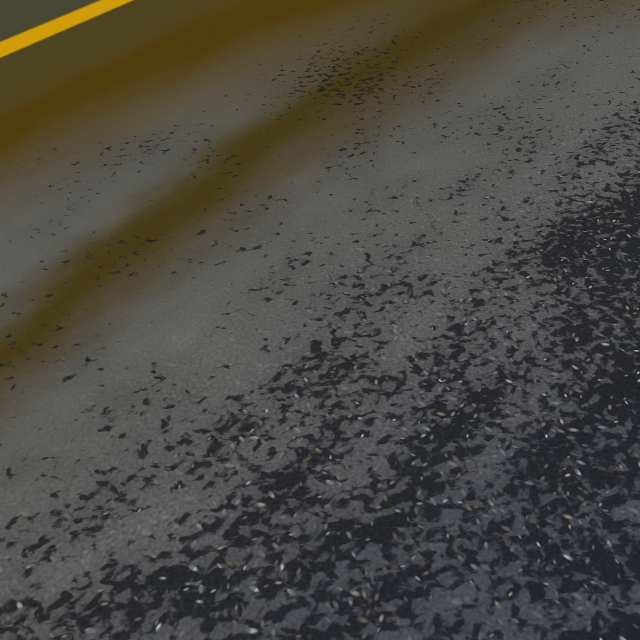
Write a three.js fragment shader that draws this texture.

```glsl
// Worn asphalt road in perspective, with a yellow edge line, amber stains and scattered stone chips.
varying vec2 vUv;

const vec3 TARMAC = vec3(0.355, 0.355, 0.345);
const vec3 TARMAC_FAR_DOWN = vec3(0.265, 0.270, 0.300);
const vec3 PIT = vec3(0.125, 0.125, 0.130);
const vec3 BROWN = vec3(0.335, 0.290, 0.200);
const vec3 AMBER = vec3(0.310, 0.230, 0.030);
const vec3 OLIVE = vec3(0.300, 0.265, 0.130);
const vec3 VERGE = vec3(0.275, 0.275, 0.195);
const vec3 STAIN = vec3(0.265, 0.215, 0.070);
const vec3 LINE_YELLOW = vec3(0.820, 0.610, 0.040);
const vec3 CHIP_CREAM = vec3(0.700, 0.690, 0.540);
const vec3 CHIP_BLUE = vec3(0.560, 0.610, 0.660);
const float HORIZON = 1.6;
const float GRIT_SCALE = 80.0;
const float CHIP_SCALE = 76.0;
const float CHIP_CHANCE = 0.52;
const float STREAK_ANGLE = 0.5;

vec2 hash2(vec2 p) {
  vec3 q = fract(vec3(p.xyx) * vec3(0.1031, 0.1030, 0.0973));
  q += dot(q, q.yzx + 33.33);
  return fract((q.xx + q.yz) * q.zy);
}

float gradientNoise(vec2 p) {
  vec2 i = floor(p), f = fract(p);
  vec2 w = f * f * f * (f * (f * 6.0 - 15.0) + 10.0);
  vec2 e = vec2(0.0, 1.0);
  float a = dot(hash2(i) * 2.0 - 1.0, f);
  float b = dot(hash2(i + e.yx) * 2.0 - 1.0, f - e.yx);
  float c = dot(hash2(i + e.xy) * 2.0 - 1.0, f - e.xy);
  float d = dot(hash2(i + e.yy) * 2.0 - 1.0, f - e.yy);
  return mix(mix(a, b, w.x), mix(c, d, w.x), w.y);
}

float fbm(vec2 p) {
  float sum = 0.0, gain = 1.0;
  for (int i = 0; i < 3; i++) {
    sum += gain * gradientNoise(p);
    p = p * 2.03 + 17.3;
    gain *= 0.5;
  }
  return sum;
}

mat2 rotation(float a) {
  return mat2(cos(a), -sin(a), sin(a), cos(a));
}

float bell(float x, float width) {
  return exp(-x * x / (width * width));
}

// Small tilted stones: x is coverage, y picks the tint.
vec2 stoneChips(vec2 p) {
  vec2 cell = floor(p), result = vec2(0.0);
  for (int j = -1; j <= 1; j++) {
    for (int i = -1; i <= 1; i++) {
      vec2 id = cell + vec2(float(i), float(j));
      vec2 place = hash2(id), kind = hash2(id + 91.7);
      vec2 d = rotation(kind.y * 6.283) * (p - id - place);
      float size = mix(0.13, 0.36, kind.y * kind.y);
      float cover = 1.0 - smoothstep(size * 0.35, size + 0.12, length(d * vec2(0.75, 1.5)));
      cover *= step(kind.x, CHIP_CHANCE) * mix(0.25, 1.0, place.x * place.y * 2.0);
      if (cover > result.x) result = vec2(cover, place.y);
    }
  }
  return result;
}

void main() {
  vec2 uv = vUv;

  // Ground plane coordinates, and a frame along the wear streaks
  float depth = 1.0 / (HORIZON - uv.y);
  vec2 ground = vec2((uv.x - 0.5) * depth, depth * HORIZON);
  vec2 streak = rotation(STREAK_ANGLE) * uv;
  float patches = fbm(streak * vec2(5.0, 12.0) + 4.0);
  float wobble = 0.035 * fbm(streak * vec2(6.0, 18.0) + 31.0);

  // Signed heights above the two curved stains
  float upper = uv.y - (0.79 + 0.56 * uv.x - 0.25 * uv.x * uv.x) + wobble * 0.6;
  float lower = uv.y - (0.44 + 0.88 * uv.x - 0.20 * uv.x * uv.x) + wobble;
  float below = max(-lower, 0.0);

  // Base tones
  vec3 color = mix(TARMAC, TARMAC_FAR_DOWN, smoothstep(0.2, 1.0, below));
  color *= 1.0 + 0.16 * patches;
  color = mix(color, BROWN, 0.85 * smoothstep(-0.18, -0.05, upper));
  color = mix(color, BROWN * 0.9, 0.7 * bell(lower + 0.045, 0.055));
  color = mix(color, STAIN, 0.9 * bell(lower - 0.01, 0.052));
  color = mix(color, OLIVE, smoothstep(0.0, 0.08, upper));
  color = mix(color, AMBER, 0.9 * bell(upper, 0.045));

  // Dark pits between the worn patches
  float wear = 0.75 * smoothstep(0.02, 0.65, below) + 0.22 * bell(lower, 0.07);
  wear += 0.22 * smoothstep(0.78, 1.0, uv.x) * smoothstep(0.1, 0.35, below);
  vec2 gritPos = rotation(0.3) * ground * vec2(0.75, 1.0) * GRIT_SCALE;
  gritPos += 0.7 * gradientNoise(gritPos * 0.6 + 7.0);
  float grit = fbm(gritPos);
  float pit = smoothstep(-0.14, 0.24, grit + wear * 0.75 - 0.50 - 0.55 * patches);
  pit *= 1.0 - smoothstep(-0.12, 0.0, upper);
  color = mix(color, PIT + vec3(-0.01, 0.0, 0.02) * below, 0.82 * pit);

  // Fine grain and bright stone chips
  float roughness = smoothstep(0.0, 0.5, below);
  color *= 1.0 + (0.05 + 0.22 * roughness) * gradientNoise(ground * 210.0);
  vec2 chip = stoneChips(ground * CHIP_SCALE);
  float chipShow = chip.x * (0.10 + 0.75 * roughness) * (0.35 + 0.65 * pit);
  chipShow *= 1.0 - smoothstep(-0.1, 0.0, upper);
  color = mix(color, mix(CHIP_CREAM, CHIP_BLUE, smoothstep(0.4, 0.9, chip.y)), chipShow);

  // Painted edge line and the verge beyond it
  float edge = uv.y - (0.922 + 0.424 * uv.x);
  color = mix(color, VERGE, smoothstep(0.0, 0.012, edge));
  float paint = 1.0 - smoothstep(0.010, 0.015, abs(edge) + 0.008 * uv.x);
  color = mix(color, LINE_YELLOW, paint);

  gl_FragColor = vec4(color, 1.0);
}
```
